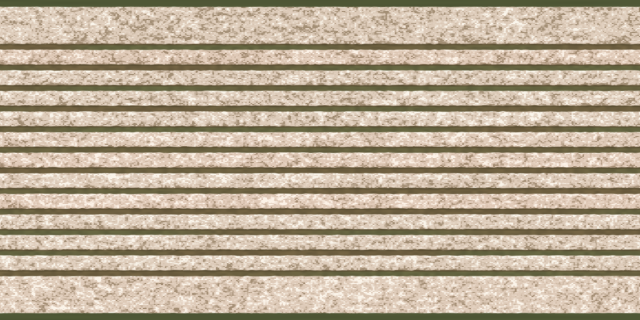
Give the GLSL for this texture, as a Shadertoy shader.

```glsl
// Grained pale boards laid across the canvas, parted by twelve dark grooves
// between two wide boards and two green borders. Layered value noise gives the
// speckle, streaks and stains; signed distances give the grooves and borders.

#define GROOVES 12.0        // number of grooves
#define FIRST_GROOVE 0.1465 // centre of the top groove, from the top
#define PITCH 0.0643        // spacing between groove centres
#define GROOVE_HALF 0.0092  // half the groove width
#define BORDER 0.0215       // height of the green borders
#define GRAIN 135.0         // speckles per canvas height
#define GRAIN_CONTRAST 0.85 // strength of the speckle
#define ROUGHNESS 0.0022    // raggedness of the board edges

const vec3 STONE_DARK = vec3(0.64, 0.56, 0.46);
const vec3 STONE_MID = vec3(0.87, 0.80, 0.73);
const vec3 STONE_LIGHT = vec3(0.98, 0.96, 0.92);
const vec3 GROOVE_SHADOW = vec3(0.35, 0.30, 0.19);
const vec3 GROOVE_BROWN = vec3(0.43, 0.37, 0.25);
const vec3 GROOVE_OLIVE = vec3(0.39, 0.39, 0.25);
const vec3 BORDER_GREEN = vec3(0.305, 0.335, 0.205);

float hash(vec2 p) {
    vec3 q = fract(vec3(p.xyx) * 0.1031);
    q += dot(q, q.yzx + 33.33);
    return fract((q.x + q.y) * q.z);
}

float noise(vec2 p) {
    vec2 cell = floor(p), f = fract(p);
    f = f * f * (3.0 - 2.0 * f);
    return mix(mix(hash(cell), hash(cell + vec2(1, 0)), f.x),
               mix(hash(cell + vec2(0, 1)), hash(cell + vec2(1, 1)), f.x), f.y);
}

// Speckle centred on zero: three octaves, slightly stretched along the boards
float speckle(vec2 p) {
    float sum = 0.0, weight = 0.5;
    vec2 q = p * GRAIN * vec2(0.36, 0.5);
    for (int i = 0; i < 3; i++) {
        sum += weight * (noise(q) - 0.5);
        q = q * 1.9 + 17.3;
        weight *= 1.15;
    }
    return sum;
}

// Three-stop ramp from stained through plain to bright stone
vec3 stoneColor(float tone) {
    vec3 c = mix(STONE_DARK, STONE_MID, smoothstep(0.0, 0.5, tone));
    return mix(c, STONE_LIGHT, smoothstep(0.5, 1.0, tone));
}

void mainImage(out vec4 fragColor, in vec2 fragCoord) {
    vec2 p = fragCoord / iResolution.y;
    p.y = 1.0 - p.y; // measured downwards from the top
    float pixel = 1.0 / iResolution.y;

    // Signed offset from the nearest groove, positive below it
    float index = clamp(round((p.y - FIRST_GROOVE) / PITCH), 0.0, GROOVES - 1.0);
    float offset = p.y - FIRST_GROOVE - index * PITCH;
    float ragged = (noise(p * vec2(70.0, 40.0)) - 0.5) * ROUGHNESS;
    float grooveDist = abs(offset) - GROOVE_HALF + ragged;
    float borderDist = min(p.y, 1.0 - p.y) - BORDER + 0.5 * ragged;

    // Boards: speckle, long streaks, broad stains, and a tint for each board
    float board = floor((p.y - FIRST_GROOVE) / PITCH);
    float streak = noise(p * vec2(5.0, 110.0)) - 0.5;
    float stain = noise(p * vec2(2.2, 9.0) + 4.7) - 0.5;
    float tint = hash(vec2(clamp(board, -1.0, GROOVES - 1.0), 3.0)) - 0.5;
    float tone = 0.55 + GRAIN_CONTRAST * speckle(p);
    tone += 0.16 * streak + 0.14 * stain + 0.06 * tint;
    tone -= 0.10 * smoothstep(0.35, 0.05, abs(p.y - 0.07));

    // Worn brown lower edges and bright upper lips
    float nearGroove = exp(-max(grooveDist, 0.0) / 0.006);
    tone += nearGroove * (offset > 0.0 ? 0.20 : -0.22 - 0.3 * stain);
    vec3 color = stoneColor(tone);
    color = mix(color, color * vec3(1.01, 0.985, 0.98), smoothstep(-0.1, 0.4, tint));

    // Grooves: shaded under the upper board, drifting from brown to olive
    float drift = noise(vec2(p.x * 2.5, index * 3.7));
    vec3 groove = mix(GROOVE_BROWN, GROOVE_OLIVE, smoothstep(0.3, 0.8, drift));
    groove = mix(GROOVE_SHADOW, groove, smoothstep(-GROOVE_HALF, -0.2 * GROOVE_HALF, offset));
    groove *= 1.0 + 0.14 * (noise(p * vec2(60.0, 120.0)) - 0.5);
    color = mix(groove, color, smoothstep(-pixel, pixel, grooveDist));

    // Borders
    vec3 border = BORDER_GREEN * (1.0 + 0.06 * streak);
    color = mix(border, color, smoothstep(-pixel, pixel, borderDist));

    fragColor = vec4(clamp(color, 0.0, 1.0), 1.0);
}
```
